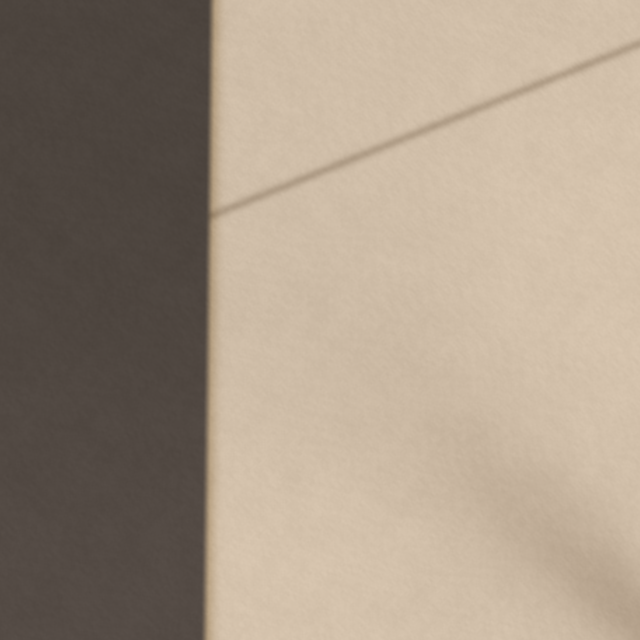
Reproduce this texture procedurally as a WebGL 1 fragment shader.

```glsl
precision highp float;

uniform vec2 u_resolution;

const vec3 WALL_COLOR = vec3(0.815, 0.745, 0.660);
const vec3 SHADE_TOP = vec3(0.300, 0.268, 0.243);
const vec3 SHADE_BOTTOM = vec3(0.330, 0.294, 0.270);
const vec3 EDGE_TINT = vec3(0.86, 0.82, 0.74);
const vec3 LINE_TINT = vec3(0.845, 0.825, 0.80);
const vec3 FOLD_TINT = vec3(0.86, 0.84, 0.82);
const float EDGE_BOTTOM = 0.320;
const float EDGE_TOP = 0.331;
const float EDGE_SOFTNESS = 0.007;
const vec2 LINE_START = vec2(0.333, 0.664);
const vec2 LINE_END = vec2(1.0, 0.932);
const float LINE_RADIUS = 0.0075;
const vec2 FOLD_START = vec2(0.52, 0.48);
const vec2 FOLD_END = vec2(1.0, 0.03);
const float GRAIN_SCALE = 190.0;
const float GRAIN_STRENGTH = 0.030;
const float MOTTLE_STRENGTH = 0.014;

float hash(vec2 p) {
  return fract(sin(dot(p, vec2(127.1, 311.7))) * 43758.5453);
}

float noise(vec2 p) {
  vec2 cell = floor(p);
  vec2 f = fract(p);
  f = f * f * (3.0 - 2.0 * f);
  return mix(mix(hash(cell), hash(cell + vec2(1.0, 0.0)), f.x),
             mix(hash(cell + vec2(0.0, 1.0)), hash(cell + vec2(1.0, 1.0)), f.x), f.y);
}

// x runs along the segment from 0 to 1, y is the signed distance across it
vec2 segmentFrame(vec2 p, vec2 a, vec2 b) {
  vec2 axis = b - a;
  vec2 d = p - a;
  return vec2(dot(d, axis) / dot(axis, axis),
              (axis.x * d.y - axis.y * d.x) / length(axis));
}

float bell(float x, float width) {
  return exp(-x * x / (width * width));
}

// Plaster grain, stretched down to the right
float plaster(vec2 p) {
  vec2 q = vec2(p.x - p.y, p.x + p.y) * 0.7071;
  float fibre = noise(q * vec2(0.55, 1.0) * GRAIN_SCALE) - 0.5;
  float speck = noise(q * 1.7 * GRAIN_SCALE + 31.0) - 0.5;
  float mottle = noise(p * 24.0 + 7.0) - 0.5;
  return GRAIN_STRENGTH * (0.65 * fibre + 0.5 * speck) + MOTTLE_STRENGTH * mottle;
}

void main() {
  vec2 uv = gl_FragCoord.xy / u_resolution;

  // Lit wall with broad, soft variations
  float light = 1.0 + 0.025 * bell(length(uv - vec2(0.95, 0.62)), 0.32);
  light += 0.025 * bell(length(uv - vec2(0.40, 0.10)), 0.30);
  light -= 0.020 * bell(length(uv - vec2(0.50, 0.48)), 0.24);
  vec3 wall = WALL_COLOR * light;

  // Diffuse fold that tightens toward the lower right
  vec2 fold = segmentFrame(uv, FOLD_START, FOLD_END);
  float along = clamp(fold.x, 0.0, 1.0);
  float foldShade = bell(fold.y, mix(0.15, 0.055, along)) * smoothstep(-0.3, 1.1, fold.x);
  wall *= mix(vec3(1.0), FOLD_TINT, foldShade * mix(0.45, 1.0, along));

  // Thin slanted shadow
  vec2 line = segmentFrame(uv, LINE_START, LINE_END);
  wall *= mix(vec3(1.0), LINE_TINT, bell(line.y, LINE_RADIUS));

  // Dark side with a blurred, warm boundary
  vec3 shade = mix(SHADE_BOTTOM, SHADE_TOP, smoothstep(0.0, 0.75, uv.y));
  float edge = uv.x - mix(EDGE_BOTTOM, EDGE_TOP, uv.y);
  wall *= mix(vec3(1.0), EDGE_TINT, bell(edge, 0.014));
  float lit = smoothstep(-EDGE_SOFTNESS, EDGE_SOFTNESS, edge);
  vec3 color = mix(shade, wall, lit);

  color += plaster(uv) * mix(0.65, 1.0, lit);
  gl_FragColor = vec4(clamp(color, 0.0, 1.0), 1.0);
}
```
